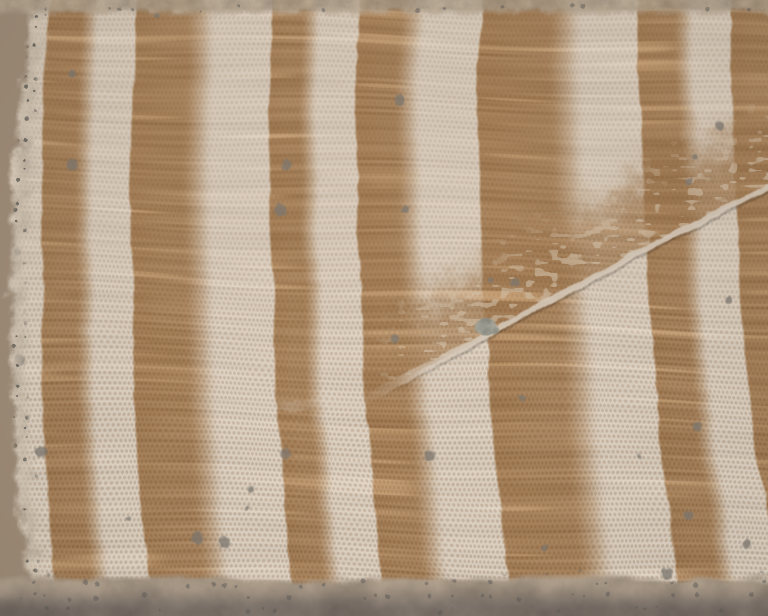
Write a Shadertoy shader that draws this texture.

```glsl
// Cross-section of pale wood: seven growth rings, fine rays and cells, a diagonal crack and worn rims.

float hash(vec2 p) {
    p = fract(p * vec2(0.1031, 0.1137));
    p += dot(p, p.yx + 33.33);
    return fract((p.x + p.y) * p.x * 7.13);
}

float noise(vec2 p) {
    vec2 i = floor(p), f = fract(p);
    f = f * f * (3.0 - 2.0 * f);
    return mix(mix(hash(i), hash(i + vec2(1, 0)), f.x),
               mix(hash(i + vec2(0, 1)), hash(i + vec2(1, 1)), f.x), f.y);
}

float fbm(vec2 p) {
    float sum = 0.0, amp = 0.5;
    for (int i = 0; i < 4; i++) {
        sum += amp * noise(p);
        p = p * 2.03 + 17.0;
        amp *= 0.5;
    }
    return sum;
}

// Dark grains scattered on a jittered grid; density is the share of filled cells
float specks(vec2 p, float cells, float density) {
    vec2 id = floor(p * cells), local = fract(p * cells) - 0.5;
    vec2 jitter = vec2(hash(id + 11.0), hash(id + 47.0)) - 0.5;
    float radius = 0.06 + 0.13 * hash(id + 83.0);
    float blob = length(local - 0.5 * jitter) + 0.1 * (noise(p * cells * 7.0) - 0.5);
    return smoothstep(radius + 0.08, radius - 0.04, blob) * step(hash(id + 5.0), density);
}

// Paleness of the wood: each ring jumps to dark, then fades to pale earlywood
float ringTone(float x, float smear) {
    float starts[8] = float[8](0.065, 0.18, 0.357, 0.469, 0.626, 0.833, 0.952, 1.09);
    float darkShare[7] = float[7](0.5, 0.5, 0.47, 0.45, 0.56, 0.52, 0.65);
    float tone = 1.0;
    for (int i = 0; i < 7; i++) {
        float f = (x - starts[i]) / (starts[i + 1] - starts[i]);
        float fade = smoothstep(darkShare[i] - 0.15, darkShare[i] + 0.14, f);
        float ring = 0.9 * fade + 0.1 * f + 0.06 * smoothstep(0.0, 0.2, f);
        ring *= 1.0 - 0.75 * smear;
        tone = mix(tone, ring, smoothstep(-0.003, 0.003, x - starts[i]));
    }
    return clamp(tone, 0.0, 1.0);
}

void mainImage(out vec4 fragColor, in vec2 fragCoord) {
    vec2 p = fragCoord / iResolution.x;
    float top = iResolution.y / iResolution.x;
    float grain = fbm(p * 60.0);

    // Crack path, and the brown smear lying above it
    float crackY = 0.275 + 0.534 * max(p.x - 0.465, 0.0) + 0.012 * (fbm(p.xx * 18.0) - 0.45);
    float above = p.y - crackY;
    float smear = smoothstep(0.15, 0.03, above + 0.05 * (grain - 0.5))
                * smoothstep(-0.003, 0.002, above) * smoothstep(0.46, 0.56, p.x);

    // Rings bow to the left at mid height and lean right at the bottom
    float down = 1.0 - p.y / top;
    float bend = 0.065 * down * down - 0.058 * down * (1.0 - p.x);
    float wobble = 0.007 * (noise(vec2(p.x * 5.0, p.y * 14.0)) - 0.5)
                 + 0.003 * (noise(vec2(p.x * 9.0, p.y * 70.0)) - 0.5);
    float tone = ringTone(p.x - bend + wobble, smear);
    tone = clamp(tone + 0.14 * (fbm(p * 9.0) - 0.47), 0.0, 1.0);

    vec3 color = mix(vec3(0.62, 0.475, 0.325), vec3(0.70, 0.59, 0.47), smoothstep(0.0, 0.5, tone));
    color = mix(color, vec3(0.81, 0.755, 0.69), smoothstep(0.35, 1.0, tone));

    // Rays: fine streaks with a few brighter threads
    float rayY = p.y + 0.025 * p.x + 0.004 * sin(p.x * 11.0 + p.y * 9.0);
    float fine = noise(vec2(p.x * 8.0, rayY * 240.0));
    float thread = smoothstep(0.7, 0.98, noise(vec2(p.x * 6.0, rayY * 120.0 + 40.0)));
    color += (fine - 0.5) * mix(0.075, 0.04, tone);
    color += thread * mix(0.11, 0.03, tone) * vec3(1.0, 0.98, 0.9);

    // Rows of tiny cells, clearer in the lower half
    vec2 cell = vec2(p.x * 165.0, rayY * 150.0);
    cell.x += 0.5 * mod(floor(cell.y), 2.0) + 1.5 * noise(p * 25.0);
    vec2 wall = abs(fract(cell) - 0.5);
    float pore = smoothstep(0.5, 0.15, length(wall));
    color -= (pore - 0.4) * mix(0.05, 0.11, tone) * mix(1.0, 0.5, smoothstep(0.2, 0.6, p.y))
           * vec3(0.8, 1.0, 1.15);

    // Pale flecks torn loose in the smear, and grey grains
    float fleck = smoothstep(0.68, 0.82, noise(p * vec2(90.0, 200.0)));
    color = mix(color, vec3(0.81, 0.74, 0.65), 0.6 * fleck * smear);
    color = mix(color, vec3(0.48, 0.46, 0.43), 0.75 * specks(p, 26.0, 0.08));

    // Crack filling, faint to the left, with one grey plug
    float open = smoothstep(0.47, 0.62, p.x);
    float halfWidth = mix(0.007, 0.0045, open) * (0.5 + grain);
    float crack = smoothstep(halfWidth + 0.002, halfWidth - 0.002, abs(above));
    float reach = smoothstep(0.24, 0.32, p.x) * mix(0.35 * noise(p * 45.0), 0.9, open);
    color = mix(color, vec3(0.82, 0.77, 0.71), crack * reach);
    color *= 1.0 - 0.18 * open * smoothstep(0.004, 0.0, abs(above + halfWidth + 0.002));
    float plug = length((p - vec2(0.633, 0.376)) * vec2(1.0, 1.5)) + 0.012 * (grain - 0.5);
    color = mix(color, vec3(0.60, 0.60, 0.56) * (0.75 + 0.5 * grain), smoothstep(0.018, 0.013, plug));

    // Rough pale bark on the left, then the blurred surroundings
    float bow = p.y - 0.4;
    float side = p.x - 0.016 - 0.2 * bow * bow + 0.022 * (grain - 0.5);
    float bark = smoothstep(0.025, 0.005, side);
    color = mix(color, vec3(0.77, 0.72, 0.65) * (0.85 + 0.3 * grain), 0.7 * bark);
    color = mix(color, vec3(0.35, 0.34, 0.32), 0.8 * bark * specks(p, 75.0, 0.4));
    color = mix(color, vec3(0.61, 0.54, 0.46), smoothstep(0.003, -0.010, side));

    // Dusty rims along the top and bottom
    float rimTop = p.y - top + 0.016 + 0.014 * (grain - 0.5);
    vec3 dust = vec3(0.67, 0.61, 0.53) * (0.85 + 0.3 * grain);
    color = mix(color, dust, 0.85 * smoothstep(-0.006, 0.006, rimTop));
    float rimBottom = 0.048 - p.y + 0.025 * (fbm(p * vec2(14.0, 30.0)) - 0.4);
    vec3 ground = mix(vec3(0.47, 0.43, 0.40), vec3(0.65, 0.59, 0.52), smoothstep(0.005, 0.045, p.y));
    ground *= 0.85 + 0.3 * fbm(p * 32.0);
    color = mix(color, ground, smoothstep(-0.004, 0.008, rimBottom));
    color = mix(color, vec3(0.36, 0.35, 0.34), 0.5 * specks(p, 60.0, 0.3)
          * max(smoothstep(-0.005, 0.0, rimTop), smoothstep(-0.01, 0.0, rimBottom)));

    // Gentle falloff towards the corners
    vec2 away = p - vec2(0.5, 0.5 * top);
    color *= 1.02 - 0.16 * dot(away, away);
    fragColor = vec4(clamp(color, 0.0, 1.0), 1.0);
}
```
